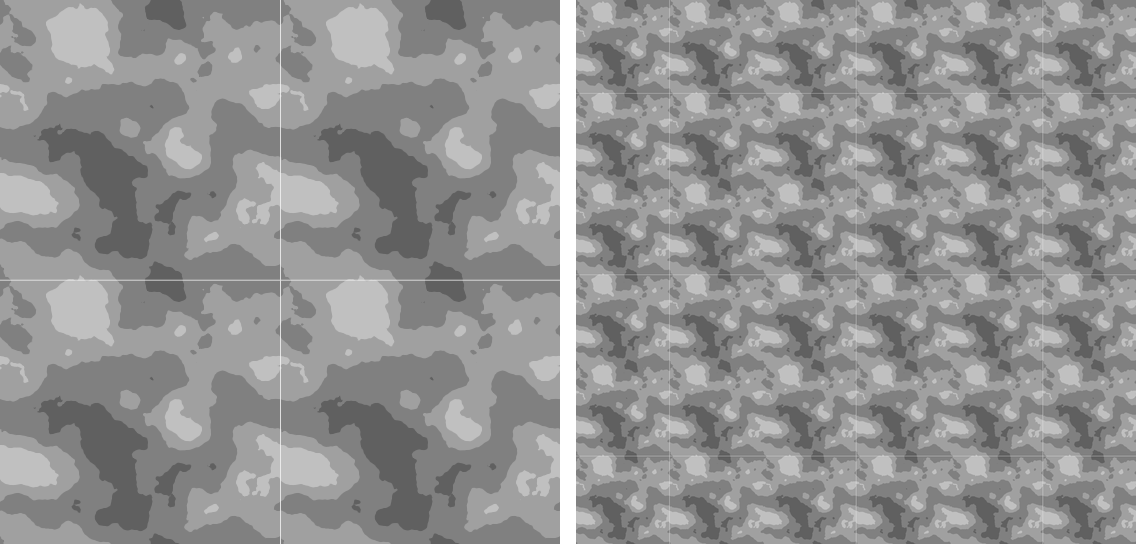
Left, the tile; right, the same tile 3 across and 3 down.
A Shadertoy shader for this texture:

```glsl
// Draws a grey camouflage-like map: fractal gradient noise cut into four flat tones.
// The noise lattice lies diagonally and wraps, so a square patch repeats two by two
// over the canvas, with a thin pale rule along the joints in the middle.

const float TAU = 6.2831853;
const float REPEATS = 2.0;         // patches per canvas side
const int BROAD_CELLS = 2;         // diagonal lattice cells, first octave
const int MEDIUM_CELLS = 3;
const int OCTAVES = 5;
const float GAIN = 0.4;            // amplitude ratio between octaves
const float NOISE_SPREAD = 0.235;  // standard deviation of one fractal sum

const vec3 TONE_LEVELS = vec3(-1.40, 0.10, 1.34);  // cuts, in deviations
const float DARKEST_TONE = 0.376;
const float TONE_STEP = 0.125;

const float RULE_TONE = 0.95;
const vec2 RULE_CENTRE = vec2(0.501, 0.485);
const float RULE_HALF_WIDTH = 0.0007;

// Integer hash of a lattice point, 0 to 1
float hash(ivec2 cell, int seed) {
    uint h = uint(cell.x) * 73856093u ^ uint(cell.y) * 19349663u ^ uint(seed) * 83492791u;
    h = (h ^ (h >> 15)) * 739981u;
    h = (h ^ (h >> 13)) * 668265263u;
    h ^= h >> 16;
    return float(h & 65535u) / 65536.0;
}

// Slope contribution of one corner; sums and differences wrap the diagonal lattice
float cornerSlope(ivec2 cell, vec2 offset, int cells, int seed) {
    int period = 2 * cells;
    ivec2 key = ivec2(cell.x + cell.y, cell.x - cell.y);
    key = ((key % period) + period) % period;
    float angle = TAU * hash(key, seed);
    return dot(vec2(cos(angle), sin(angle)), offset);
}

// Gradient noise, unchanged by steps of (cells, cells) and (cells, -cells)
float gradientNoise(vec2 p, int cells, int seed) {
    ivec2 cell = ivec2(floor(p));
    vec2 f = fract(p);
    vec2 blend = f * f * f * (f * (f * 6.0 - 15.0) + 10.0);
    float a = cornerSlope(cell, f, cells, seed);
    float b = cornerSlope(cell + ivec2(1, 0), f - vec2(1, 0), cells, seed);
    float c = cornerSlope(cell + ivec2(0, 1), f - vec2(0, 1), cells, seed);
    float d = cornerSlope(cell + ivec2(1, 1), f - vec2(1, 1), cells, seed);
    return mix(mix(a, b, blend.x), mix(c, d, blend.x), blend.y);
}

// Octaves are shifted against each other so their lattices do not line up
float fractalNoise(vec2 p, int cells, float gain, int seed) {
    vec2 diagonal = vec2(p.x + p.y, p.y - p.x);
    float sum = 0.0;
    float amplitude = 1.0;
    for (int i = 0; i < OCTAVES; i++) {
        vec2 shift = vec2(0.37, 0.61) * float(i + seed);
        sum += amplitude * gradientNoise(diagonal * float(cells) + shift, cells, i + seed);
        amplitude *= gain;
        cells *= 2;
    }
    return sum;
}

// Counts the levels below the height, with edges one pixel soft
float terrace(float height, vec3 levels) {
    float soft = max(0.5 * fwidth(height), 0.0001);
    return dot(smoothstep(levels - soft, levels + soft, vec3(height)), vec3(1.0));
}

// Coverage of thin straight rules, one per axis
vec2 ruleCoverage(vec2 p, vec2 centre, float halfWidth, vec2 pixel) {
    return clamp((halfWidth - abs(p - centre)) / pixel + 0.5, 0.0, 1.0);
}

void mainImage(out vec4 fragColor, in vec2 fragCoord) {
    vec2 uv = fragCoord / iResolution.xy;
    vec2 patchPos = uv * REPEATS;

    // Two independent layers, one broader than the other
    float relief = fractalNoise(patchPos, MEDIUM_CELLS, GAIN, 11)
                 + fractalNoise(patchPos, BROAD_CELLS, GAIN, 30);
    float height = relief / (NOISE_SPREAD * sqrt(2.0));

    // Flat tones
    float tone = DARKEST_TONE + TONE_STEP * terrace(height, TONE_LEVELS);

    // Rules along the joints
    vec2 rules = ruleCoverage(uv, RULE_CENTRE, RULE_HALF_WIDTH, 1.0 / iResolution.xy);
    tone = mix(tone, RULE_TONE, max(rules.x, rules.y));

    fragColor = vec4(vec3(tone), 1.0);
}
```
